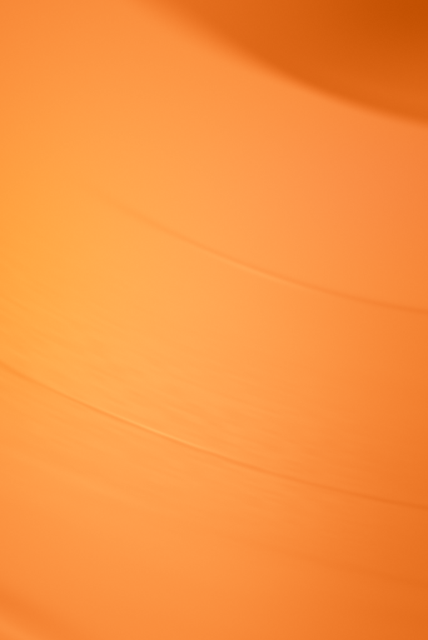
Reproduce this texture procedurally as a Shadertoy shader.

```glsl
// Glossy orange disc surface in shallow focus: soft glow, curved grooves and fine streaks.
#define GLOW_CENTER vec2(0.30, 0.49)
#define GLOW_SIZE vec2(0.67, 0.62)
#define BASE_TONE 0.435
#define GLOW_TONE 0.238
#define SHADOW_TONE 0.405
#define STREAK_LINES 185.0
#define STREAK_STRENGTH 0.024
#define GRAIN_STRENGTH 0.006

float hash(vec2 p) {
    vec3 q = fract(vec3(p.xyx) * 0.1031);
    q += dot(q, q.yzx + 33.33);
    return fract((q.x + q.y) * q.z);
}

float noise(vec2 p) {
    vec2 cell = floor(p), f = fract(p);
    f = f * f * (3.0 - 2.0 * f);
    float low = mix(hash(cell), hash(cell + vec2(1, 0)), f.x);
    float high = mix(hash(cell + vec2(0, 1)), hash(cell + vec2(1, 1)), f.x);
    return mix(low, high, f.y);
}

// Height above an arc; curve = height at the right edge, slope, bend.
float aboveArc(vec2 uv, vec3 curve) {
    float t = 1.0 - uv.x;
    return uv.y - (curve.x + t * (curve.y + t * curve.z));
}

float bump(float d, float width) {
    d /= width;
    return exp(-d * d);
}

// Orange ramp driven by its green level.
vec3 orange(float tone) {
    float deficit = max(0.66 - tone, 0.0);
    return vec3(1.0 - 2.0 * deficit * deficit, tone, 0.05 + 0.97 * (tone - 0.36));
}

void mainImage(out vec4 fragColor, in vec2 fragCoord) {
    vec2 uv = fragCoord / iResolution.xy;
    float x = uv.x, t = 1.0 - x;

    // Broad glow, with a dimmer lower right corner
    vec2 g = (uv - GLOW_CENTER) / GLOW_SIZE;
    float tone = BASE_TONE + GLOW_TONE * exp(-dot(g, g));
    tone -= 0.05 * smoothstep(0.55, 0.0, length(uv - vec2(1.0, 0.0)));
    tone += 0.018 * bump(length(uv - vec2(0.0, 0.58)), 0.3);

    // Arcs
    float shadowEdge = aboveArc(uv, vec3(0.805, 0.135, 0.253));
    float upper = aboveArc(uv, vec3(0.510, 0.096, 0.186));
    float lower = aboveArc(uv, vec3(0.207, 0.108, 0.116));
    float faint = aboveArc(uv, vec3(0.092, 0.135, 0.070));

    // Upper groove: soft shade, then a glint in the middle
    float upperWidth = mix(0.005, 0.014, smoothstep(0.5, 0.1, x));
    tone -= 0.026 * bump(upper - 0.002, upperWidth) * smoothstep(0.12, 0.4, x);
    tone += 0.034 * bump(upper + 0.004, 0.0045) * bump(x - 0.6, 0.13);
    tone += 0.016 * smoothstep(-0.005, 0.02, upper) * smoothstep(0.35, 1.0, x);

    // Lower groove: thin sharp line with a bright lip
    float lowerWidth = 0.0026 + 0.004 * smoothstep(0.2, 0.0, x) + 0.002 * x;
    tone -= 0.045 * bump(lower + 0.001, lowerWidth) * (1.0 - 0.45 * x);
    tone += 0.055 * bump(lower - 0.004, 0.0026) * bump(x - 0.36, 0.16);
    tone -= 0.012 * smoothstep(0.01, -0.03, lower) * smoothstep(0.9, 0.0, x);

    // Faint groove and the blurred band at the lower left
    tone += 0.016 * bump(faint, 0.009) * bump(x - 0.22, 0.22);
    tone -= 0.010 * bump(faint + 0.006, 0.008) * smoothstep(0.25, 0.7, x);
    float corner = uv.y - (0.065 - 0.36 * x);
    tone -= 0.035 * bump(corner, 0.025) * smoothstep(0.5, 0.0, x);
    tone += 0.030 * bump(corner + 0.042, 0.013);

    // Streaks follow the arcs; the finest lie in the focus band
    float level = (uv.y - t * (0.1 + 0.08 * t)) / (1.0 + 0.21 * t * t);
    float focus = bump(level - 0.24, 0.13) * smoothstep(1.1, 0.6, x);
    float resolved = smoothstep(1.0, 2.6, iResolution.y / STREAK_LINES);
    float fine = noise(vec2(x * 22.0, level * STREAK_LINES + 300.0)) - 0.5;
    float broad = noise(vec2(x * 2.0, level * 34.0 + 70.0)) - 0.5;
    tone += STREAK_STRENGTH * fine * focus * resolved;
    tone += 0.012 * broad * smoothstep(0.75, 0.1, uv.y);

    // Shadowed area at the upper right
    float softness = mix(0.014, 0.045, smoothstep(0.75, 0.35, x));
    float shadow = smoothstep(-softness, softness, shadowEdge);
    float deep = SHADOW_TONE - 0.09 * smoothstep(0.55, 1.0, x) * smoothstep(0.83, 1.0, uv.y);
    deep += 0.012 * bump(shadowEdge - 0.035, 0.015) * smoothstep(0.6, 0.9, x);
    deep += 0.035 * smoothstep(0.65, 0.35, x);
    tone = mix(tone, deep, shadow);

    // Film grain on a fixed canvas grid
    tone += GRAIN_STRENGTH * (hash(floor(uv * vec2(342.0, 512.0))) - 0.5);

    // Tint: golden at the left, rosier below the shadow
    vec3 color = orange(tone);
    color.b -= 0.07 * bump(length((uv - vec2(0.0, 0.58)) / vec2(0.9, 0.65)), 0.38);
    color.b += 0.03 * bump(uv.y - 0.72, 0.13) * smoothstep(0.3, 0.9, x) * (1.0 - shadow);
    fragColor = vec4(clamp(color, 0.0, 1.0), 1.0);
}
```
